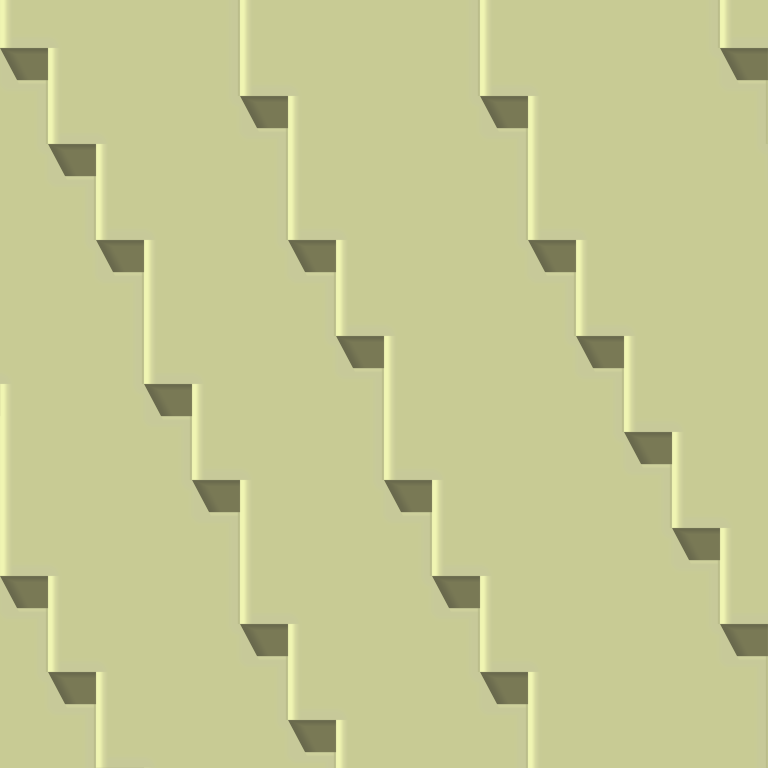
Write a WebGL 2 fragment shader that draws this pattern.

```glsl
#version 300 es
precision highp float;

uniform vec2 u_resolution;
out vec4 fragColor;

const float CELLS = 16.0;          // grid cells across and down
const int STEPS = 10;              // steps drawn per staircase
const float LEAD_SLOPE = 4.0;      // rows per column before the first step
const float SHADOW_DEPTH = 0.67;   // in cells
const float SHADOW_SLANT = 0.53;   // sideways shift per unit of depth
const float SHINE_CORE = 0.06;
const float SHINE_FADE = 0.27;
const float HALO_WIDTH = 0.30;

const vec3 BASE = vec3(0.785, 0.798, 0.582);
const vec3 HALO = vec3(0.78, 0.79, 0.60);
const vec3 GLOW = vec3(0.85, 0.86, 0.63);
const vec3 SHINE = vec3(0.94, 0.96, 0.70);
const vec3 CREASE = vec3(0.70, 0.71, 0.51);
const vec3 SHADOW = vec3(0.475, 0.475, 0.335);
const vec3 DEEP_SHADOW = vec3(0.41, 0.41, 0.30);

// Staircases: first column, first row from the top, rows per column
const vec3 STAIRS[5] = vec3[5](
    vec3(0.0, 1.05, 2.4), vec3(5.0, 2.85, 2.4), vec3(10.0, 2.85, 2.2),
    vec3(15.0, 1.05, 2.2), vec3(0.0, 12.05, 2.2));

float stepRow(vec3 stair, float k) {
    return floor(stair.y + k * (k < 0.0 ? LEAD_SLOPE : stair.z));
}

// Soft-edged interval from lo to hi
float band(float x, float lo, float hi, float soft) {
    return smoothstep(lo - soft, lo + soft, x) * (1.0 - smoothstep(hi - soft, hi + soft, x));
}

float boxDistance(vec2 p, vec2 lo, vec2 hi) {
    return length(max(max(lo - p, p - hi), 0.0));
}

void main() {
    vec2 p = gl_FragCoord.xy / u_resolution * CELLS;
    p.y = CELLS - p.y;
    float soft = max(0.6 * CELLS / min(u_resolution.x, u_resolution.y), 0.015);

    float halo = 0.0, glow = 0.0, shine = 0.0, crease = 0.0, shadow = 0.0, deep = 0.0;

    for (int s = 0; s < 5; s++) {
        for (int i = 0; i < STEPS; i++) {
            float k = float(i - 1);
            float column = STAIRS[s].x + k;
            float top = stepRow(STAIRS[s], k - 1.0);
            float bottom = stepRow(STAIRS[s], k);
            float x = p.x - column;
            float y = p.y - bottom;

            // Riser: lit on its right, creased on its left
            float span = band(p.y, top, bottom, soft);
            float lit = span * smoothstep(-soft, soft, x);
            shine = max(shine, lit * (1.0 - smoothstep(SHINE_CORE, 0.17, x)));
            glow = max(glow, lit * (1.0 - smoothstep(0.11, SHINE_FADE, x)));
            crease = max(crease, span * band(x, -0.045, 0.0, soft));
            float d = boxDistance(p, vec2(column, top), vec2(column, bottom));
            halo = max(halo, 1.0 - smoothstep(0.5 * HALO_WIDTH, HALO_WIDTH, d));

            // Slanted shadow below the tread
            float slant = x - SHADOW_SLANT * y;
            float sides = smoothstep(-soft, soft, slant) * (1.0 - smoothstep(1.0 - soft, 1.0 + soft, x));
            float body = sides * band(y, 0.0, SHADOW_DEPTH, soft);
            shadow = max(shadow, body);
            deep = max(deep, body * (1.0 - smoothstep(0.02, 0.30, min(slant, 2.0 * y))));

            // Pale rim along the foot of the shadow
            float rim = sides * band(y, SHADOW_DEPTH, SHADOW_DEPTH + 0.07, 0.03);
            glow = max(glow, 0.4 * rim);
            d = boxDistance(vec2(x, y), vec2(0.2, 0.0), vec2(1.0, SHADOW_DEPTH));
            halo = max(halo, 1.0 - smoothstep(0.5 * HALO_WIDTH, HALO_WIDTH, d));
        }
    }

    vec3 color = mix(BASE, HALO, halo);
    color = mix(color, GLOW, glow);
    color = mix(color, CREASE, 0.6 * crease);
    color = mix(color, SHINE, shine);
    color = mix(color, mix(SHADOW, DEEP_SHADOW, deep), shadow);
    fragColor = vec4(color, 1.0);
}
```
